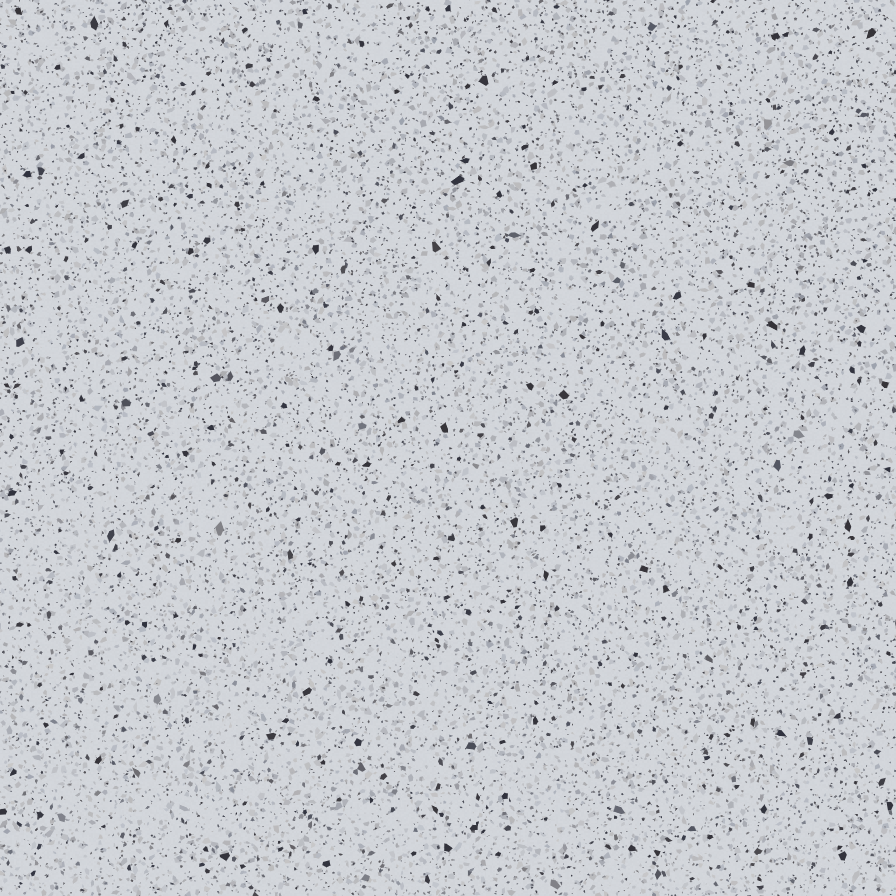
Give the GLSL for this texture, as a Shadertoy shader.

```glsl
// Pale grey speckled stone with scattered faint, grey and charcoal chips.

const float TAU = 6.28319;
const vec3 STONE = vec3(0.825, 0.838, 0.858);
const vec3 PALE_GREY = vec3(0.775, 0.782, 0.798);
const vec3 MID_GREY = vec3(0.63, 0.64, 0.67);
const vec3 CHARCOAL = vec3(0.20, 0.20, 0.235);

float hash(vec2 p, float seed) {
    return fract(sin(dot(p, vec2(127.1, 311.7)) + seed * 74.7) * 43758.5453);
}

mat2 rotation(float angle) {
    float c = cos(angle), s = sin(angle);
    return mat2(c, s, -s, c);
}

// Signed distance to an irregular, slightly stretched five-sided chip.
float chipDistance(vec2 p, float radius, vec2 id, float seed) {
    float stretch = mix(1.0, 1.38, hash(id, seed + 1.0));
    p = rotation(TAU * hash(id, seed + 2.0)) * p;
    p *= vec2(1.0 / stretch, stretch);
    float d = -radius;
    for (int i = 0; i < 5; i++) {
        float side = float(i);
        float angle = (side + 0.7 * hash(id, seed + 3.0 + side)) * TAU / 5.0;
        float reach = radius * mix(0.65, 1.1, hash(id, seed + 9.0 + side));
        d = max(d, dot(p, vec2(cos(angle), sin(angle))) - reach);
    }
    return d;
}

// Lays one jittered chip per occupied cell over the given colour.
vec3 addChips(vec3 color, vec2 uv, float cells, float density, vec2 radii,
              vec3 darkTone, vec3 lightTone, float toneBias, float seed) {
    float pixel = 1.0 / iResolution.y;
    vec2 cell = floor(uv * cells);
    for (int y = -1; y <= 1; y++) {
        for (int x = -1; x <= 1; x++) {
            vec2 id = cell + vec2(x, y);
            if (hash(id, seed) > density) continue;
            vec2 jitter = vec2(hash(id, seed + 15.0), hash(id, seed + 16.0));
            vec2 p = uv - (id + jitter) / cells;
            float size = hash(id, seed + 17.0);
            float radius = mix(radii.x, radii.y, size * size);
            float d = chipDistance(p, radius, id, seed);
            float coverage = clamp(0.5 - d / pixel, 0.0, 1.0);
            float tone = pow(hash(id, seed + 18.0), toneBias);
            float warmth = hash(id, seed + 19.0) - 0.5;
            vec3 chip = mix(darkTone, lightTone, tone);
            chip += warmth * vec3(0.025, 0.005, -0.025);
            color = mix(color, chip, coverage);
        }
    }
    return color;
}

void mainImage(out vec4 fragColor, in vec2 fragCoord) {
    vec2 uv = fragCoord / iResolution.y;

    // Faint grain of the ground
    vec3 color = STONE + 0.014 * (hash(floor(uv * 512.0), 3.0) - 0.5);

    // Faint chips, fine specks, medium chips, then the large dark chips
    color = addChips(color, uv, 110.0, 0.62, vec2(0.0014, 0.0040),
                     MID_GREY, PALE_GREY, 0.45, 20.0);
    color = addChips(color, uv, 200.0, 0.32, vec2(0.0006, 0.0015),
                     CHARCOAL, PALE_GREY, 0.6, 50.0);
    color = addChips(color, uv, 75.0, 0.40, vec2(0.0011, 0.0030),
                     CHARCOAL, MID_GREY, 1.1, 80.0);
    color = addChips(color, uv, 32.0, 0.25, vec2(0.0026, 0.0054),
                     CHARCOAL, MID_GREY, 3.5, 110.0);

    fragColor = vec4(color, 1.0);
}
```
